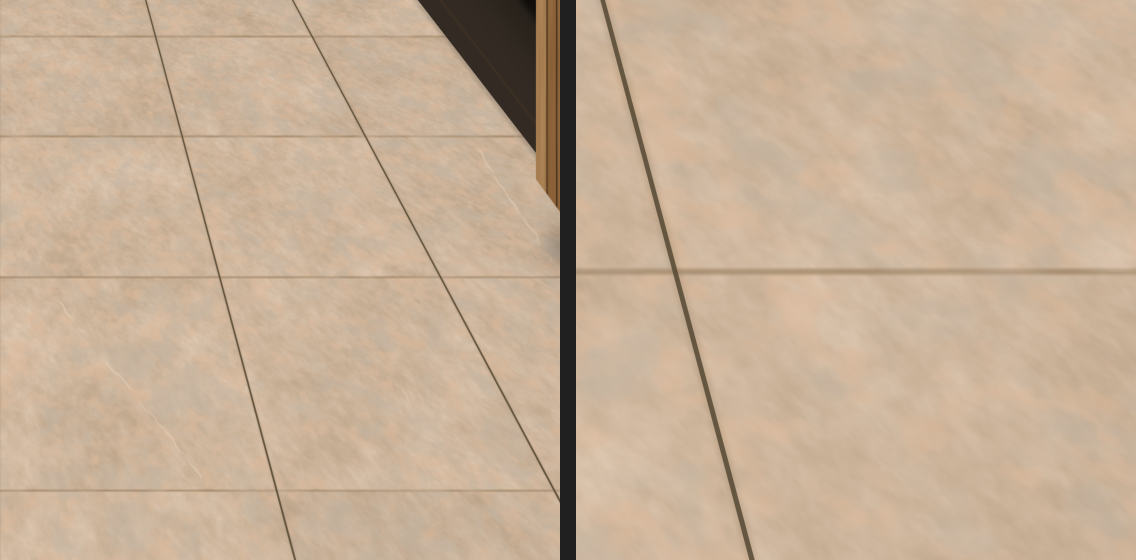
Left: the whole. Right: its middle third, enlarged.
Give the GLSL for this texture, as a WebGL 2 fragment shader.

```glsl
#version 300 es
precision highp float;

uniform vec2 u_resolution;
out vec4 fragColor;

const vec2 VANISH = vec2(-0.002, 1.983);   // vanishing point of the floor
const vec2 TILE = vec2(0.2668, 0.1387);    // tile pitch on the floor plane
const float ROW_SHIFT = 0.122;

const vec3 STONE_LIGHT = vec3(0.855, 0.765, 0.675);
const vec3 STONE_DARK = vec3(0.735, 0.640, 0.535);
const vec3 STONE_PEACH = vec3(0.860, 0.725, 0.605);
const vec3 STONE_GREY = vec3(0.755, 0.700, 0.635);
const vec3 VEIN = vec3(0.89, 0.80, 0.71);
const vec3 GROUT = vec3(0.33, 0.28, 0.20);
const vec3 FAINT_GROUT = vec3(0.60, 0.50, 0.38);
const vec3 CABINET = vec3(0.19, 0.16, 0.13);
const vec3 CABINET_SEAM = vec3(0.28, 0.20, 0.14);
const vec3 WOOD_LIGHT = vec3(0.68, 0.52, 0.34);
const vec3 WOOD_DARK = vec3(0.52, 0.36, 0.20);

float hash(vec2 p) {
  vec3 q = fract(vec3(p.xyx) * 0.1031);
  q += dot(q, q.yzx + 33.33);
  return fract((q.x + q.y) * q.z);
}

float noise(vec2 p) {
  vec2 cell = floor(p);
  vec2 f = fract(p);
  f = f * f * (3.0 - 2.0 * f);
  float low = mix(hash(cell), hash(cell + vec2(1, 0)), f.x);
  float high = mix(hash(cell + vec2(0, 1)), hash(cell + vec2(1, 1)), f.x);
  return mix(low, high, f.y);
}

float fbm(vec2 p, int octaves) {
  float sum = 0.0, total = 0.0, weight = 1.0;
  for (int i = 0; i < octaves; i++) {
    sum += weight * noise(p);
    total += weight;
    weight *= 0.62;
    p = mat2(1.6, 1.2, -1.2, 1.6) * p + 17.3;
  }
  return sum / total;
}

// Smooth coverage of a line from its distance and half width
float stroke(float dist, float halfWidth, float aa) {
  return 1.0 - smoothstep(halfWidth - aa, halfWidth + aa, abs(dist));
}

float segment(vec2 p, vec2 a, vec2 b) {
  vec2 ab = b - a;
  return length(p - a - ab * clamp(dot(p - a, ab) / dot(ab, ab), 0.0, 1.0));
}

float vein(vec2 p, vec2 a, vec2 b, float aa) {
  float wobble = (noise(p * 55.0) - 0.5) * 0.005;
  float broken = smoothstep(0.2, 0.7, noise(p * 38.0 + 9.0));
  return stroke(segment(p + wobble, a, b), 0.0016, aa + 0.0008) * broken;
}

vec3 stone(vec2 floorPos, vec2 tile) {
  vec2 q = floorPos + 31.0 * vec2(hash(tile), hash(tile + 7.7));
  float cloud = fbm(q * 2.6, 4);
  float mottle = fbm(q * vec2(13.0, 10.0), 4);
  float grain = fbm(vec2(q.x * 40.0 + q.y * 14.0, q.y * 26.0), 3);
  float tone = 0.53 + 0.85 * (cloud - 0.5) + 0.7 * (mottle - 0.5) + 0.55 * (grain - 0.5);
  vec3 color = mix(STONE_DARK, STONE_LIGHT, clamp(tone, 0.0, 1.0));
  color = mix(color, STONE_PEACH, 0.5 * smoothstep(0.5, 0.75, fbm(q * 15.0 + 40.0, 3)));
  color = mix(color, STONE_GREY, 0.5 * smoothstep(0.5, 0.75, fbm(q * 9.0 + 80.0, 4)));
  return color * (0.99 + 0.02 * hash(tile + 3.1));
}

vec3 wood(vec2 p, float aa) {
  float fibre = noise(p * vec2(420.0, 9.0));
  vec3 color = mix(WOOD_LIGHT, WOOD_DARK, smoothstep(0.972, 0.980, p.x) * 0.65 + 0.3 * fibre);
  color = mix(color, WOOD_DARK * 0.75, stroke(p.x - 0.977, 0.0018, aa));
  return mix(color, WOOD_DARK * 0.6, stroke(p.x - 0.994, 0.0015, aa));
}

void main() {
  vec2 p = gl_FragCoord.xy / u_resolution;
  float aa = 0.75 / min(u_resolution.x, u_resolution.y);

  // Floor plane in tile units
  float depth = VANISH.y - p.y;
  vec2 floorPos = vec2((p.x - VANISH.x) / depth, 1.0 / depth) / TILE + vec2(0.0, ROW_SHIFT);
  vec3 color = stone(floorPos, floor(floorPos));

  // Pale veins
  float veins = vein(p, vec2(0.080, 0.490), vec2(0.360, 0.148), aa);
  veins += 0.5 * vein(p, vec2(0.120, 0.870), vec2(0.215, 0.780), aa);
  veins += 0.7 * vein(p, vec2(0.685, 0.388), vec2(0.748, 0.232), aa);
  veins += 0.9 * vein(p, vec2(0.853, 0.733), vec2(0.985, 0.535), aa);
  color = mix(color, VEIN, 0.7 * min(veins, 1.0));

  // Soft cross joints and crisp long joints
  vec2 joint = (floorPos - round(floorPos)) * TILE * vec2(depth, depth * depth);
  float wear = 0.3 + 0.5 * noise(p * vec2(32.0, 5.0));
  color = mix(color, FAINT_GROUT, wear * stroke(joint.y, 0.0018, aa + 0.0012));
  float slope = (p.x - VANISH.x) / depth;
  float across = joint.x * inversesqrt(1.0 + slope * slope);
  color = mix(color, FAINT_GROUT, 0.3 * stroke(across, 0.003, 0.003));
  color = mix(color, GROUT, 0.85 * stroke(across, 0.0007 + 0.0005 * depth, aa));

  // Contact shadow, dark plinth and wooden post
  color *= 1.0 - 0.22 * exp(-dot((p - vec2(1.01, 0.56)) * 24.0, p - vec2(1.01, 0.56)) * 24.0);
  float edge = (p.x - 0.746 - 0.773 * (1.0 - p.y)) * 0.791;
  color *= 1.0 - 0.15 * smoothstep(-0.012, 0.0, edge) * step(0.70, p.y);
  vec3 plinth = CABINET * mix(1.05, 0.8, smoothstep(0.05, 0.16, edge));
  plinth = mix(plinth, CABINET_SEAM, 0.6 * stroke(edge - 0.032, 0.0015, aa + 0.001));
  plinth *= 1.0 - 0.6 * smoothstep(0.135, 0.155, edge);
  color = mix(color, plinth, smoothstep(-aa, aa, edge) * step(p.x, 0.965));
  float post = smoothstep(-aa, aa, p.x - 0.957);
  float foot = smoothstep(-aa, aa, (p.y - 0.680 + 1.35 * (p.x - 0.957)) * 0.595);
  color = mix(color, wood(p, aa), post * foot);

  fragColor = vec4(color, 1.0);
}
```
